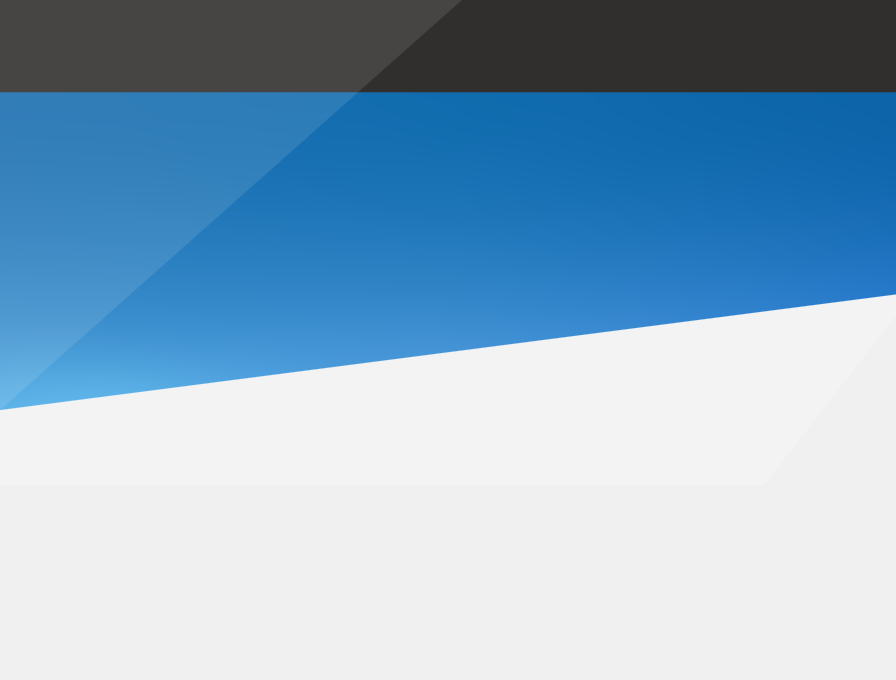
Reproduce this background procedurally as a Shadertoy shader.

```glsl
const float BAR_BOTTOM = 0.8643;
const float SLOPE_LEFT = 0.397;
const float SLOPE_RIGHT = 0.567;
const float SHEEN_TOP_X = 0.5156;
const float SHEEN_OPACITY = 0.105;
const float GRADIENT_POWER = 1.8;

const vec3 BAR_COLOR = vec3(0.19, 0.184, 0.176);
const vec3 PAPER_LIGHT = vec3(0.953);
const vec3 PAPER_SHADE = vec3(0.942);

const vec3 SKY_TOP_LEFT = vec3(0.10, 0.43, 0.69);
const vec3 SKY_TOP_MID = vec3(0.066, 0.425, 0.685);
const vec3 SKY_TOP_RIGHT = vec3(0.05, 0.39, 0.66);
const vec3 SKY_LOW_LEFT = vec3(0.34, 0.66, 0.89);
const vec3 SKY_LOW_MID = vec3(0.27, 0.58, 0.84);
const vec3 SKY_LOW_RIGHT = vec3(0.15, 0.475, 0.79);

const vec2 GLOW_CENTER = vec2(0.10, 0.41);
const vec2 GLOW_SIZE = vec2(0.16, 0.07);
const vec3 GLOW_COLOR = vec3(0.04, 0.06, 0.03);

const float PANEL_BOTTOM = 0.287;
const vec2 PANEL_CORNER = vec2(0.853, 0.287);
const vec2 PANEL_RIGHT = vec2(1.0, 0.536);

// Antialiased mask of the region where the signed field is positive
float coverage(float field) {
    return clamp(field / fwidth(field) + 0.5, 0.0, 1.0);
}

// Blend through three colours from left to right
vec3 threeStops(vec3 left, vec3 middle, vec3 right, float x) {
    return x < 0.5 ? mix(left, middle, x * 2.0) : mix(middle, right, x * 2.0 - 1.0);
}

vec3 skyColor(vec2 uv, float slopeY) {
    float depth = clamp((BAR_BOTTOM - uv.y) / (BAR_BOTTOM - slopeY), 0.0, 1.0);
    vec3 top = threeStops(SKY_TOP_LEFT, SKY_TOP_MID, SKY_TOP_RIGHT, uv.x);
    vec3 low = threeStops(SKY_LOW_LEFT, SKY_LOW_MID, SKY_LOW_RIGHT, uv.x);
    vec2 offset = (uv - GLOW_CENTER) / GLOW_SIZE;
    return mix(top, low, pow(depth, GRADIENT_POWER)) + GLOW_COLOR * exp(-dot(offset, offset));
}

vec3 paperColor(vec2 uv) {
    vec2 edge = PANEL_RIGHT - PANEL_CORNER;
    vec2 fromCorner = uv - PANEL_CORNER;
    float leftOfEdge = coverage(edge.x * fromCorner.y - edge.y * fromCorner.x);
    return mix(PAPER_SHADE, PAPER_LIGHT, leftOfEdge * coverage(uv.y - PANEL_BOTTOM));
}

void mainImage(out vec4 fragColor, in vec2 fragCoord) {
    vec2 uv = fragCoord / iResolution.xy;
    float slopeY = mix(SLOPE_LEFT, SLOPE_RIGHT, uv.x);

    // Blue band under the dark bar
    vec3 color = mix(skyColor(uv, slopeY), BAR_COLOR, coverage(uv.y - BAR_BOTTOM));

    // Diagonal sheen across both
    float sheenY = mix(SLOPE_LEFT, 1.0, uv.x / SHEEN_TOP_X);
    color = mix(color, vec3(1.0), SHEEN_OPACITY * coverage(uv.y - sheenY));

    // Pale sheet below the slope
    color = mix(color, paperColor(uv), coverage(slopeY - uv.y));
    fragColor = vec4(color, 1.0);
}
```
